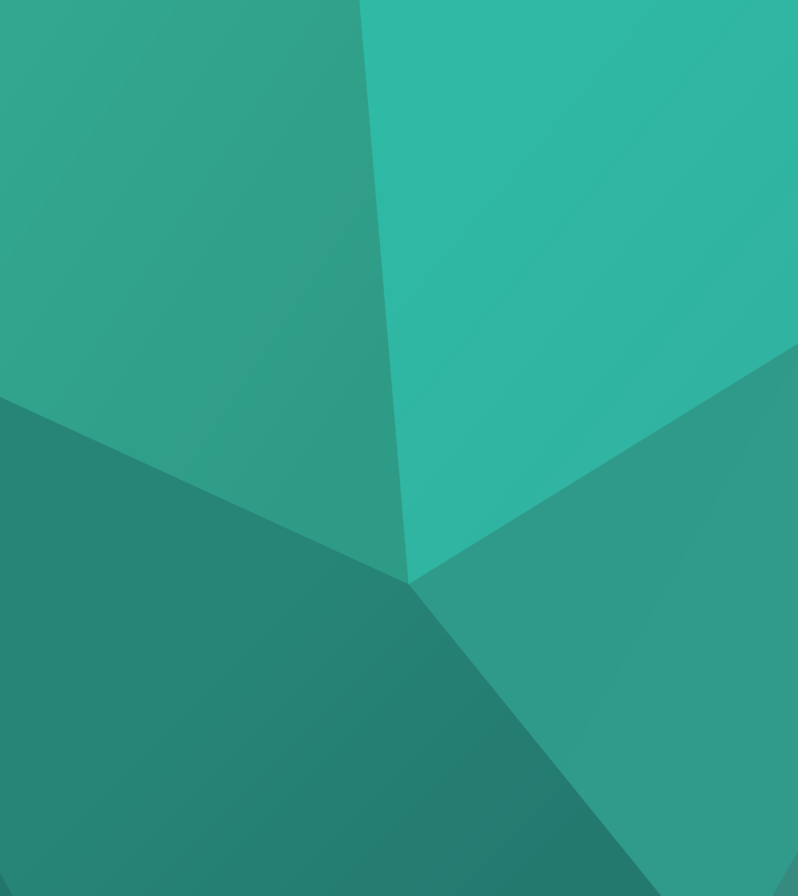
Reproduce this background procedurally as a Shadertoy shader.

```glsl
// Signed distance to the line a-b, positive on its left-hand side
float side(vec2 p, vec2 a, vec2 b) {
    vec2 d = normalize(b - a);
    return d.x * (p.y - a.y) - d.y * (p.x - a.x);
}

// Smooth coverage of the half-plane left of a-b
float cover(float dist) {
    return smoothstep(-0.8, 0.8, dist * iResolution.y);
}

// Linear blend of two colours from point a to point b
vec3 ramp(vec2 p, vec2 a, vec2 b, vec3 first, vec3 last) {
    vec2 d = b - a;
    return mix(first, last, clamp(dot(p - a, d) / dot(d, d), 0.0, 1.0));
}

void mainImage(out vec4 fragColor, in vec2 fragCoord) {
    vec2 p = fragCoord / iResolution.y;
    p.x += 0.5 * (0.8906 - iResolution.x / iResolution.y);
    vec2 hub = vec2(0.456, 0.348);

    // Facet shading
    vec3 upperLeft = ramp(p, vec2(0.0, 0.9), vec2(0.45, 0.6),
                          vec3(0.200, 0.655, 0.560), vec3(0.182, 0.607, 0.525));
    vec3 upperRight = ramp(p, vec2(0.42, 0.92), vec2(0.85, 0.56),
                           vec3(0.180, 0.730, 0.645), vec3(0.193, 0.700, 0.630));
    vec3 lowerLeft = ramp(p, vec2(0.3, 0.3), vec2(0.6, 0.0),
                          vec3(0.150, 0.520, 0.463), vec3(0.140, 0.473, 0.435));
    vec3 lowerRight = ramp(p, vec2(0.5, 0.3), vec2(0.85, 0.1),
                           vec3(0.186, 0.604, 0.540), vec3(0.190, 0.608, 0.546));

    // Facets meeting at the hub
    vec3 upper = mix(upperLeft, upperRight, cover(side(p, vec2(0.401, 1.0), hub)));
    vec3 lower = mix(lowerLeft, lowerRight, cover(side(p, hub, vec2(0.738, 0.0))));
    float aboveRidge = min(side(p, vec2(0.0, 0.557), hub),
                           side(p, hub, vec2(0.888, 0.615)));
    vec3 color = mix(lower, upper, cover(aboveRidge));

    // Small facets in the bottom corners
    float leftCorner = side(p, vec2(0.0143, 0.0), vec2(0.0, 0.026));
    float rightCorner = side(p, vec2(0.888, 0.0456), vec2(0.862, 0.0));
    color = mix(color, vec3(0.135, 0.460, 0.420), cover(leftCorner));
    color = mix(color, vec3(0.215, 0.540, 0.500), cover(rightCorner));

    fragColor = vec4(color, 1.0);
}
```
